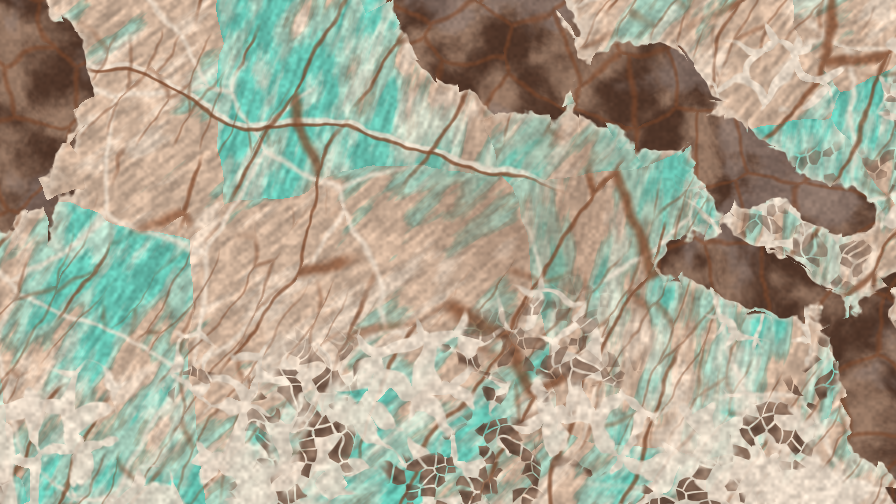
Write a Shadertoy shader that draws this texture.

```glsl
// Polished amazonite granite: teal and tan crystals, smoky quartz, cracks and crumbled cream seams.

const vec3 TAN = vec3(0.79, 0.68, 0.59);
const vec3 SAGE = vec3(0.59, 0.64, 0.56);
const vec3 PALE_TEAL = vec3(0.63, 0.77, 0.70);
const vec3 TEAL = vec3(0.40, 0.75, 0.68);
const vec3 CREAM = vec3(0.94, 0.88, 0.81);
const vec3 BROWN = vec3(0.59, 0.47, 0.39);
const vec3 UMBER = vec3(0.31, 0.21, 0.16);
const vec3 RUST = vec3(0.48, 0.28, 0.17);
const float CRACK_ANGLE = 1.08;
const float CRYSTAL_SCALE = 1.9;
const float FRAGMENT_SCALE = 12.0;
const float FLECK_SCALE = 40.0;

// Quartz bodies: centre and half size
const int QUARTZ_COUNT = 7;
const vec4 QUARTZ[QUARTZ_COUNT] = vec4[](
    vec4(0.02, 0.82, 0.14, 0.24), vec4(0.93, 1.00, 0.21, 0.17),
    vec4(1.29, 0.82, 0.12, 0.09), vec4(1.47, 0.66, 0.12, 0.09),
    vec4(1.63, 0.58, 0.09, 0.06), vec4(1.77, 0.23, 0.11, 0.18),
    vec4(1.55, 0.43, 0.18, 0.05));

float hash(vec2 p) {
    p = fract(p * vec2(123.34, 456.21));
    p += dot(p, p + 45.32);
    return fract(p.x * p.y);
}

float noise(vec2 p) {
    vec2 i = floor(p), f = fract(p);
    f = f * f * (3.0 - 2.0 * f);
    vec2 e = vec2(0.0, 1.0);
    return mix(mix(hash(i), hash(i + e.yx), f.x),
               mix(hash(i + e.xy), hash(i + e.yy), f.x), f.y);
}

float fbm(vec2 p) {
    float sum = 0.0, amp = 0.516;
    for (int i = 0; i < 5; i++) {
        sum += amp * noise(p);
        p = mat2(1.6, 1.2, -1.2, 1.6) * p + 7.3;
        amp *= 0.5;
    }
    return sum;
}

// Cellular noise: x = distance to the cell border, y = random value of the cell
vec2 cells(vec2 p) {
    vec2 base = floor(p), near = vec2(9.0), next = vec2(9.0);
    float id = 0.0;
    for (int j = -1; j <= 1; j++)
    for (int i = -1; i <= 1; i++) {
        vec2 c = base + vec2(i, j);
        vec2 r = c + 0.1 + 0.8 * vec2(hash(c), hash(c + 17.3)) - p;
        if (dot(r, r) < dot(near, near)) { next = near; near = r; id = hash(c + 5.7); }
        else if (dot(r, r) < dot(next, next)) next = r;
    }
    return vec2(dot(0.5 * (near + next), normalize(next - near)), id);
}

vec2 turn(vec2 p, float a) {
    return vec2(cos(a) * p.x + sin(a) * p.y, cos(a) * p.y - sin(a) * p.x);
}

// Streaked feldspar, each crystal with its own grain direction
vec3 amazonite(vec2 p, vec2 q) {
    vec2 crystal = cells(q * CRYSTAL_SCALE);
    vec2 grain = turn(p, mix(0.6, 1.4, crystal.y));
    float cloud = fbm(q * 2.8 + crystal.y * 7.0);
    float streak = fbm(grain * vec2(6.0, 22.0));
    float tone = 0.5 + 1.5 * (cloud - 0.5) + 1.5 * (streak - 0.5) + 0.25 * (crystal.y - 0.5);
    vec3 c = mix(TAN, SAGE, smoothstep(0.32, 0.46, tone));
    c = mix(c, PALE_TEAL, smoothstep(0.43, 0.57, tone));
    c = mix(c, TEAL, smoothstep(0.62, 0.86, tone));
    c = mix(c, CREAM, 0.55 * smoothstep(0.52, 0.72, fbm(grain * vec2(9.0, 26.0) + 31.0)));
    return c * (1.0 + 0.30 * (noise(grain * vec2(32.0, 115.0)) - 0.5));
}

vec3 smokyQuartz(vec2 q) {
    vec3 c = mix(UMBER, BROWN, smoothstep(0.36, 0.74, fbm(q * 13.0 + 3.0)));
    c = mix(c, vec3(0.56, 0.49, 0.46), 0.6 * smoothstep(0.54, 0.7, fbm(q * 8.0 + 40.0)));
    return mix(c, RUST, 0.6 * smoothstep(0.07, 0.0, cells(q * 8.0).x));
}

float quartzDistance(vec2 p, vec2 q) {
    float d = 9.0;
    for (int i = 0; i < QUARTZ_COUNT; i++) {
        vec2 r = q - QUARTZ[i].xy, size = QUARTZ[i].zw;
        r.y += 0.35 * r.x;
        d = min(d, (length(r / size) - 1.0) * min(size.x, size.y));
    }
    return d + 0.035 * (cells(q * 15.0).y - 0.5) + 0.14 * (fbm(p * 9.0) - 0.5);
}

void mainImage(out vec4 fragColor, in vec2 fragCoord) {
    vec2 p = fragCoord / iResolution.y;
    vec2 q = p + 0.11 * (vec2(fbm(p * 4.0), fbm(p * 4.0 + 19.0)) - 0.5);
    vec2 w = p + 0.035 * (vec2(noise(p * 22.0), noise(p * 22.0 + 9.0)) - 0.5);
    vec3 c = amazonite(p, q);

    // Rusty stain near the middle
    c = mix(c, BROWN, 0.55 * exp(-22.0 * dot(p - vec2(1.06, 0.57), p - vec2(1.06, 0.57))) * fbm(q * 10.0) * 1.6);

    // Pale healed veins and one long seam
    float pale = smoothstep(0.035, 0.0, cells(q * 3.6 + 4.0).x) * smoothstep(0.38, 0.58, fbm(q * 4.0 + 8.0));
    float seam = q.y - 0.91 + 0.25 * q.x + 0.012 * sin(q.x * 17.0);
    float seamSpan = smoothstep(0.12, 0.2, p.x) * smoothstep(1.15, 1.0, p.x);
    c = mix(c, CREAM, max(0.7 * pale, 0.8 * seamSpan * smoothstep(0.010, 0.003, abs(seam))));
    c = mix(c, RUST, 0.8 * seamSpan * smoothstep(0.006, 0.001, abs(seam + 0.007)));

    // Steep brown cracks, coarse and fine
    vec2 along = turn(q, CRACK_ANGLE).yx;
    float coarse = smoothstep(0.045, 0.005, cells(along * vec2(7.0, 1.8)).x) * smoothstep(0.42, 0.56, fbm(q * 3.5 + 12.0));
    float fine = smoothstep(0.07, 0.0, cells(along * vec2(17.0, 4.5) + 3.0).x) * smoothstep(0.46, 0.62, fbm(q * 5.0 + 25.0));
    c = mix(c, RUST, max(0.75 * coarse, 0.45 * fine));

    // Crumbled zones: cream matrix between fragments, then dark flecks
    float low = smoothstep(0.50, 0.16, p.y + 0.7 * (fbm(q * 3.0 + 2.0) - 0.5));
    float right = 0.65 * smoothstep(1.25, 1.6, p.x);
    float crumble = max(low, right);
    float gap = 0.27 * crumble * smoothstep(0.36, 0.66, fbm(q * 7.0 + 14.0));
    float matrix = smoothstep(gap + 0.02, gap - 0.05, cells(w * FRAGMENT_SCALE).x) * smoothstep(0.02, 0.08, gap);
    matrix = max(matrix, low * smoothstep(0.56, 0.63, fbm(q * 5.0 + 30.0)));
    c = mix(c, CREAM * (0.92 + 0.2 * (noise(p * 70.0) - 0.3)), 0.9 * matrix);
    vec2 fleck = cells(w * FLECK_SCALE);
    float cluster = crumble * smoothstep(0.49, 0.58, fbm(q * 6.0 + 50.0));
    float dark = smoothstep(0.02, 0.14, fleck.x) * smoothstep(0.52, 0.58, fleck.y) * cluster;
    c = mix(c, mix(UMBER, BROWN, noise(p * 60.0)), 0.9 * dark);

    // Smoky quartz with a pale rim
    float d = quartzDistance(p, q);
    c = mix(c, CREAM, 0.5 * smoothstep(0.022, 0.0, d));
    c = mix(c, smokyQuartz(q), smoothstep(0.003, -0.003, d));

    // Fine polished grain
    c *= 1.0 + 0.16 * (noise(p * 135.0) - 0.5);
    fragColor = vec4(clamp(c, 0.0, 1.0), 1.0);
}
```
